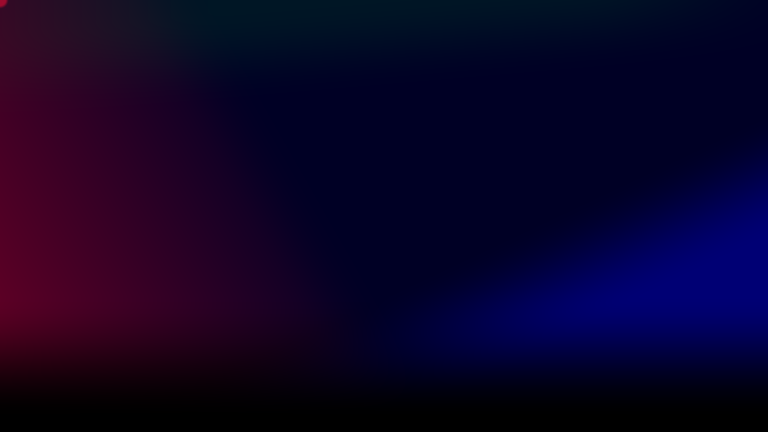
Write a Shadertoy shader that draws this background.

```glsl
// A dark navy backdrop lit by soft colour: crimson from the left, blue from
// the lower right, a teal haze along the top and a fade to black at the base.
// Each light is a slanted linear ramp; a small ember sits in the top left corner.

// Crimson ramp whose outer edge leans left as it rises
float crimsonLight(vec2 uv) {
    float edge = 0.5 - 0.32 * (uv.y - 0.3);
    float reach = max(edge - uv.x, 0.0);
    return 0.72 * reach * smoothstep(-0.04, 0.12, reach);
}

// Blue beam below a line rising to the right, by distance from that line
float blueLight(vec2 uv) {
    vec2 fromCorner = (uv - vec2(0.5, 0.31)) * vec2(16.0 / 9.0, 1.0);
    return 0.31 * smoothstep(-0.01, 0.26, dot(fromCorner, vec2(0.428, -0.904)));
}

// Teal haze hanging from the top, thinning toward both sides
float tealHaze(vec2 uv) {
    float depth = uv.y - (0.71 + 0.15 * uv.x);
    float sides = smoothstep(-0.25, 0.3, uv.x) * (1.0 - smoothstep(0.75, 1.1, uv.x));
    return 0.085 * smoothstep(0.0, 0.22, depth) * sides;
}

void mainImage(out vec4 fragColor, in vec2 fragCoord) {
    vec2 uv = fragCoord / iResolution.xy;

    // Navy base plus the three lights
    vec3 color = vec3(0.0, 0.0, 0.145);
    color += vec3(1.0, 0.0, 0.0) * crimsonLight(uv);
    color += vec3(0.0, 0.0, 1.0) * blueLight(uv);
    color += vec3(0.0, 1.0, 0.0) * tealHaze(uv);

    // Ember in the corner
    float emberDistance = length((uv - vec2(0.0, 1.0)) * vec2(16.0 / 9.0, 1.0));
    color = mix(color, vec3(0.62, 0.04, 0.18), 1.0 - smoothstep(0.012, 0.021, emberDistance));

    // Fade to black along the base
    color *= smoothstep(0.03, 0.32, uv.y);

    fragColor = vec4(color, 1.0);
}
```
